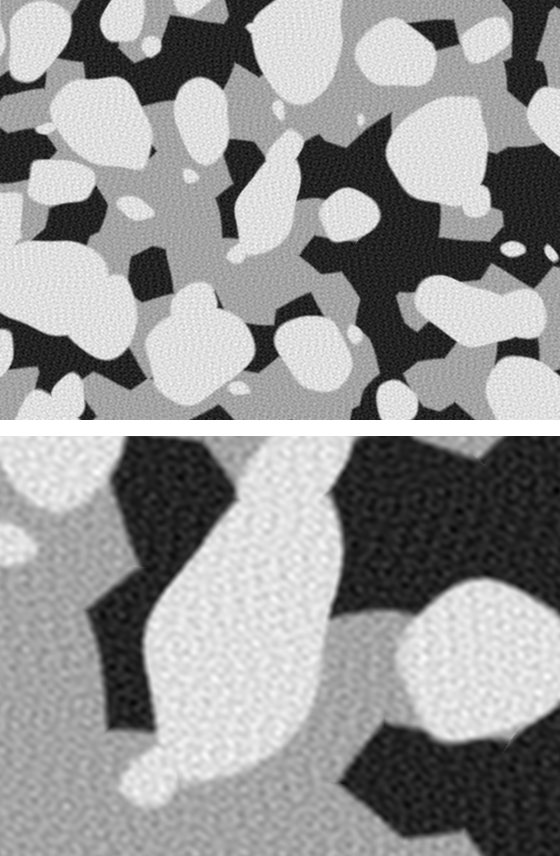
Top, the full canvas; bottom, a detail of the centre.
A Shadertoy shader for this texture:

```glsl
const vec3 PORE = vec3(0.135);
const vec3 MATRIX = vec3(0.64);
const vec3 GRAIN = vec3(0.875);
const float EDGE = 0.0042;   // half width of the soft boundaries
const float TAU = 6.28318;

vec3 hash3(vec2 p) {
    vec3 q = fract(p.xyx * vec3(0.1031, 0.1030, 0.0973));
    q += dot(q, q.yxz + 33.33);
    return fract((q.xxy + q.yzz) * q.zyx);
}

mat2 rotation(float a) {
    float c = cos(a), s = sin(a);
    return mat2(c, -s, s, c);
}

vec2 warp(vec2 p, float amount, float freq) {
    vec2 q = p + amount * sin(p.yx * freq + vec2(0.7, 2.1));
    return q + 0.5 * amount * sin(q.yx * freq * 2.1 + vec2(3.9, 1.3));
}

// Rounded irregular polygon: soft maximum of six jittered half planes
float pebble(vec2 p, float radius, vec2 seed) {
    float k = 6.0 / radius, sum = 0.0;
    for (int i = 0; i < 6; i++) {
        vec3 h = hash3(seed + float(i) * 7.3);
        float a = (float(i) + 0.6 * (h.x - 0.5)) * TAU / 6.0;
        float offset = radius * mix(0.75, 1.15, h.y);
        sum += exp(min(k * (dot(p, vec2(cos(a), sin(a))) - offset), 60.0));
    }
    return log(sum) / k;
}

// Signed distance to scattered pebbles, at most one per cell
float pebbles(vec2 p, float size, vec2 radii, float share, float seed) {
    p /= size;
    vec2 base = floor(p);
    float d = 2.0;
    for (int y = -1; y <= 1; y++)
    for (int x = -1; x <= 1; x++) {
        vec2 cell = base + vec2(x, y);
        float rank = fract(dot(cell, vec2(0.7549, 0.5698)) + seed * 0.37);
        if (rank > share) continue;
        vec3 h = hash3(cell + seed * 17.0 + 50.0);
        vec2 q = rotation(h.z * TAU) * (p - cell - 0.5 - 0.7 * (h.xy - 0.5));
        float stretch = mix(0.68, 1.0, hash3(cell + seed + 90.0).x);
        q *= vec2(stretch, 1.0 / stretch);
        d = min(d, pebble(q, mix(radii.x, radii.y, rank / share), cell + seed + 20.0));
    }
    return d * size;
}

// Two-phase Voronoi: signed distance to the bisector, positive in pores
float pores(vec2 p, float size, float share, float seed) {
    p /= size;
    vec2 base = floor(p);
    vec2 pore = vec2(2.0), solid = vec2(-2.0);
    for (int y = -1; y <= 1; y++)
    for (int x = -1; x <= 1; x++) {
        vec2 cell = base + vec2(x, y);
        vec3 h = hash3(cell + seed);
        vec2 site = cell + 0.5 + 0.85 * (h.xy - 0.5) - p;
        if (h.z < share) {
            if (dot(site, site) < dot(pore, pore)) pore = site;
        } else if (dot(site, site) < dot(solid, solid)) solid = site;
    }
    float gap = dot(solid, solid) - dot(pore, pore);
    return size * gap / (2.0 * max(length(solid - pore), 0.01));
}

// Fine mottling from layered sines in many directions
float mottle(vec2 p) {
    float sum = 0.0;
    for (int i = 0; i < 18; i++) {
        float n = float(i), a = n * 2.39996;
        float freq = mix(280.0, 900.0, fract(n * 0.618 + 0.1));
        sum += sin(freq * dot(p, vec2(cos(a), sin(a))) + n * n * 1.7
                   + 2.0 * sin(dot(p, vec2(sin(a), -cos(a))) * 43.0 + n));
    }
    return sum / 3.0;
}

void mainImage(out vec4 fragColor, in vec2 fragCoord) {
    vec2 uv = fragCoord / iResolution.y;
    float edge = max(EDGE, 0.75 / iResolution.y);

    // Angular matrix with open pores
    float pore = pores(warp(uv, 0.006, 19.0), 0.108, 0.38, 31.0);
    vec3 color = mix(MATRIX, PORE, smoothstep(-edge, edge, pore));

    // Large and small bright grains on top
    vec2 bent = warp(uv, 0.005, 27.0);
    float grain = min(pebbles(bent, 0.2, vec2(0.18, 0.66), 0.68, 3.0),
                      pebbles(bent, 0.16, vec2(0.08, 0.17), 0.4, 8.0));
    color = mix(color, GRAIN, smoothstep(edge, -edge, grain));

    color += 0.03 * mottle(uv);
    fragColor = vec4(clamp(color, 0.0, 1.0), 1.0);
}
```
